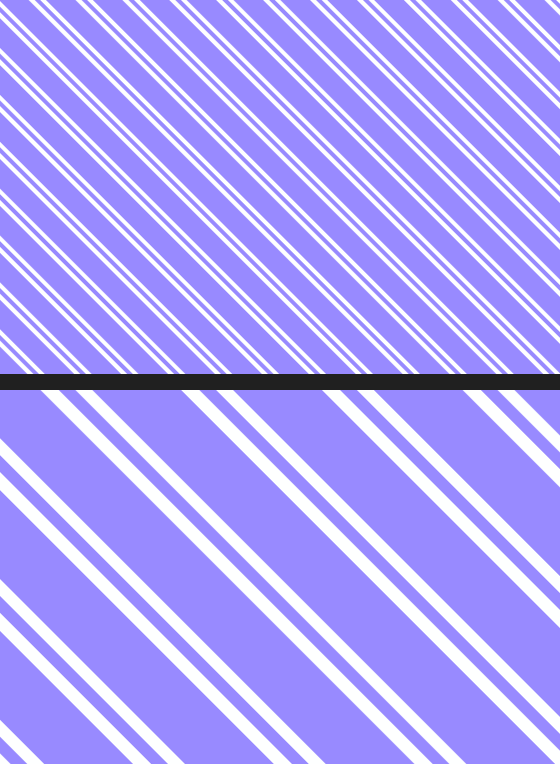
Top: the whole. Bottom: its middle third, enlarged.
Give the GLSL for this pattern, as a Shadertoy shader.

```glsl
// Evenly spaced pairs of thin white diagonal stripes on a flat violet ground.

const vec3 VIOLET = vec3(0.596, 0.541, 1.0);
const vec3 WHITE = vec3(0.995, 1.0, 1.0);

// All lengths are fractions of the canvas height, measured along a row.
const float PERIOD = 0.1254;
const float PAIR_CENTER = -0.0234;
const float HALF_SPACING = 0.0153;
const float LEFT_WIDTH = 0.0162;
const float RIGHT_WIDTH = 0.0151;

// Signed offset to the nearest repeat of a center.
float repeatOffset(float position, float center, float period) {
    return (fract((position - center) / period + 0.5) - 0.5) * period;
}

// Smoothed coverage of a stripe centered on zero.
float stripe(float offset, float width, float blur) {
    return clamp((0.5 * width - abs(offset)) / blur + 0.5, 0.0, 1.0);
}

// Coverage of the left and right stripes of one pair.
float stripePair(float offset, float halfSpacing, vec2 widths, float blur) {
    float left = stripe(offset + halfSpacing, widths.x, blur);
    float right = stripe(offset - halfSpacing, widths.y, blur);
    return max(left, right);
}

void mainImage(out vec4 fragColor, in vec2 fragCoord) {
    vec2 p = (fragCoord - 0.5 * iResolution.xy) / iResolution.y;

    // Stripes fall to the right at 45 degrees: x + y is constant along each.
    float diagonal = p.x + p.y;
    float blur = 1.5 / iResolution.y;

    float offset = repeatOffset(diagonal, PAIR_CENTER, PERIOD);
    float coverage = stripePair(offset, HALF_SPACING, vec2(LEFT_WIDTH, RIGHT_WIDTH), blur);

    fragColor = vec4(mix(VIOLET, WHITE, coverage), 1.0);
}
```
